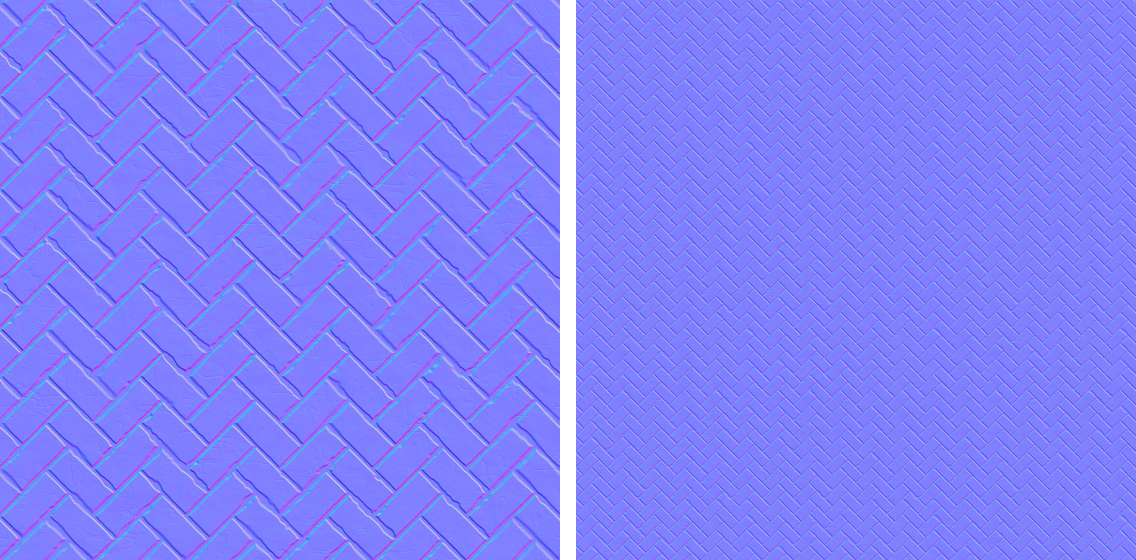
Left: one tile. Right: repeated 3 by 3.
Reproduce this texture map procedurally as a Shadertoy shader.

```glsl
// Tangent-space normal map of worn herringbone brick paving, laid at 45 degrees.
// A height field (rounded bricks, ragged joints, creases, grain) is built from
// wrapping noise, then central differences turn its slope into colour.

#define ROWS 12.0         // vertical repeats; the pattern repeats ROWS/2 times across
#define OFFSET vec2(-0.484, -0.4375) // shift of the layout, in rows
#define GAP 0.029         // half width of the flat joint, in brick widths
#define BEVEL 0.056       // width of the sloping brick edge
#define DEPTH 0.040       // height of a brick above the joint
#define CORNER 0.07       // corner radius
#define RAGGED 0.013      // waver of the edges
#define CHIPPING 0.07     // extra wear at damaged edges
#define CREASE 0.0045     // depth of surface creases
#define GRAIN 0.0011      // height of the fine grain
#define STEP 0.0010       // sampling distance for the slope, in canvas units

// Integer hash of a lattice point, two values in 0..1
vec2 hash2(vec2 p, float seed) {
    uvec2 v = uvec2(ivec2(p)) * 1664525u + uint(seed) * 747796405u + 1013904223u;
    v.x += v.y * 1664525u;
    v.y += v.x * 1664525u;
    v ^= v >> 16u;
    v.x += v.y * 1664525u;
    v.y += v.x * 1664525u;
    v ^= v >> 16u;
    return vec2(v & 65535u) / 65535.0;
}

// Smooth value noise that wraps over the unit square
float noise(vec2 uv, vec2 period, float seed) {
    vec2 p = uv * period, i = floor(p), f = p - i;
    f = f * f * f * (f * (f * 6.0 - 15.0) + 10.0);
    vec2 lo = mod(i, period), hi = mod(i + 1.0, period);
    return mix(mix(hash2(lo, seed).x, hash2(vec2(hi.x, lo.y), seed).x, f.x),
               mix(hash2(vec2(lo.x, hi.y), seed).x, hash2(hi, seed).x, f.x), f.y);
}

float fbm(vec2 uv, float period, float seed) {
    float sum = 0.0, gain = 0.5;
    for (int i = 0; i < 4; i++) {
        sum += gain * noise(uv, vec2(period), seed + float(i));
        period *= 2.0;
        gain *= 0.5;
    }
    return sum;
}

// Position within the nearest brick (xy) and that brick's centre (zw)
vec4 herringbone(vec2 p, out vec2 halfSize) {
    vec2 cell = floor(p), centre;
    float k = mod(cell.x - cell.y, 4.0);
    if (k < 1.5) {
        centre = cell + vec2(k < 0.5 ? 1.0 : 0.0, 0.5);
        halfSize = vec2(1.0, 0.5);
    } else {
        centre = cell + vec2(0.5, k < 2.5 ? 0.0 : 1.0);
        halfSize = vec2(0.5, 1.0);
    }
    return vec4(p - centre, centre);
}

float roundedBox(vec2 p, vec2 halfSize, float r) {
    vec2 q = abs(p) - halfSize + r;
    return length(max(q, 0.0)) + min(max(q.x, q.y), 0.0) - r;
}

// Thin broken streaks, stretched along one axis
float creases(vec2 uv, vec2 period, float seed) {
    vec2 warped = uv + 0.03 * (fbm(uv, 16.0, seed + 5.0) - 0.5);
    float ridge = abs(noise(warped, period, seed) - 0.5);
    float mask = smoothstep(0.54, 0.75, noise(uv, vec2(30.0), seed + 1.0));
    return smoothstep(0.055, 0.0, ridge) * mask;
}

// Height in brick widths
float height(vec2 uv) {
    vec2 q = uv * ROWS + OFFSET, halfSize;
    vec4 brick = herringbone(vec2(q.x + q.y, q.y - q.x), halfSize);
    vec2 c = brick.zw;
    vec2 id = mod(floor(vec2(c.x - c.y, c.x + c.y) * 2.0 + 0.5), ROWS * 4.0);
    vec2 rnd = hash2(id, 3.0) - 0.5;

    // Distance inside the brick edge, with waver, raggedness and chips
    float d = roundedBox(brick.xy + rnd * 0.018, halfSize, CORNER);
    float waver = noise(uv, vec2(54.0), 11.0) + 0.7 * noise(uv, vec2(180.0), 12.0) - 0.85;
    float chip = smoothstep(0.60, 0.85, noise(uv, vec2(36.0), 13.0));
    float inset = -d - GAP + RAGGED * waver;
    inset -= CHIPPING * chip * noise(uv, vec2(110.0), 14.0);

    // Bevelled brick with its own slight tilt; some edges are worn softer
    float worn = smoothstep(0.5, 0.9, noise(uv, vec2(20.0), 15.0));
    float body = smoothstep(0.0, BEVEL * (1.0 + worn), inset);
    float h = body * (DEPTH + dot(hash2(id, 4.0) - 0.5, brick.xy) * 0.018);

    // Undulation, creases and grain
    h += 0.022 * fbm(uv, 24.0, 21.0);
    h -= CREASE * creases(uv, vec2(24.0, 72.0), 31.0);
    h -= CREASE * creases(uv, vec2(66.0, 30.0), 41.0);
    h += GRAIN * (noise(uv, vec2(300.0), 51.0) + noise(uv, vec2(170.0), 52.0));
    return h;
}

void mainImage(out vec4 fragColor, in vec2 fragCoord) {
    vec2 uv = fragCoord / iResolution.xy, e = vec2(STEP, 0.0);
    vec2 slope = vec2(height(uv + e.xy) - height(uv - e.xy),
                      height(uv + e.yx) - height(uv - e.yx));
    slope /= 2.0 * STEP * ROWS * sqrt(2.0);
    vec3 normal = normalize(vec3(-slope, 1.0));
    fragColor = vec4(normal * 0.5 + 0.5, 1.0);
}
```
